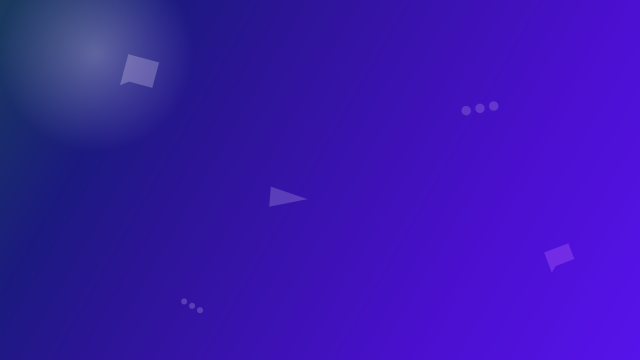
A WebGL 1 fragment shader for this background:

```glsl
precision highp float;

uniform vec2 u_resolution;

const vec3 TEAL = vec3(0.10, 0.23, 0.36);
const vec3 NAVY = vec3(0.105, 0.10, 0.50);
const vec3 INDIGO = vec3(0.165, 0.08, 0.58);
const vec3 VIOLET = vec3(0.29, 0.06, 0.81);
const vec3 ELECTRIC = vec3(0.34, 0.075, 0.92);
const vec3 PALE = vec3(0.95, 0.90, 1.0);
const vec3 ORCHID = vec3(0.66, 0.33, 0.97);

float ramp(float start, float end, float t) {
  return clamp((t - start) / (end - start), 0.0, 1.0);
}

vec3 gradient(float t) {
  vec3 color = mix(TEAL, NAVY, ramp(0.0, 0.2, t));
  color = mix(color, INDIGO, ramp(0.2, 0.333, t));
  color = mix(color, VIOLET, ramp(0.333, 0.73, t));
  return mix(color, ELECTRIC, ramp(0.73, 1.0, t));
}

// Signed distance from the line a-b, positive on its left
float edge(vec2 p, vec2 a, vec2 b) {
  vec2 along = normalize(b - a);
  return dot(p - a, vec2(-along.y, along.x));
}

float triangle(vec2 p, vec2 a, vec2 b, vec2 c) {
  return max(edge(p, a, b), max(edge(p, b, c), edge(p, c, a)));
}

// Speech bubble hanging from its upper left corner, tail at lower left
float bubble(vec2 p, vec2 corner, float angle, vec2 size, vec2 tail) {
  float c = cos(angle);
  float s = sin(angle);
  vec2 d = p - corner;
  vec2 q = vec2(dot(d, vec2(c, s)), dot(d, vec2(s, -c)));
  vec2 outside = abs(q - 0.5 * size) - 0.5 * size;
  float body = max(outside.x, outside.y);
  float slant = dot(q - vec2(tail.x, size.y), normalize(tail.yx));
  float point = max(max(-q.x, 0.5 * size.y - q.y), slant);
  return min(body, point);
}

// Row of three dots centred on the middle one
float dots(vec2 p, vec2 center, vec2 spacing, float radius) {
  float nearest = 10.0;
  for (int i = -1; i <= 1; i++) {
    nearest = min(nearest, length(p - center - float(i) * spacing) - radius);
  }
  return nearest;
}

vec3 paint(vec3 base, vec3 tint, float opacity, float dist, float pixel) {
  float coverage = clamp(0.5 - dist / pixel, 0.0, 1.0);
  return mix(base, tint, opacity * coverage);
}

void main() {
  float pixel = 1.0 / u_resolution.y;
  float aspect = u_resolution.x / u_resolution.y;
  vec2 p = gl_FragCoord.xy * pixel;

  // Diagonal backdrop
  vec2 axis = vec2(0.866, -0.5);
  float span = aspect * axis.x - axis.y;
  vec3 color = gradient(dot(p - vec2(0.0, 1.0), axis) / span);

  // Soft round glow
  float glow = 1.0 - ramp(0.0, 0.272, length(p - vec2(0.266, 0.85)));
  color = mix(color, vec3(1.0), 0.3 * glow);

  // Speech bubbles
  float largeBubble = bubble(p, vec2(0.3565, 0.8495), -0.263,
                             vec2(0.0885, 0.073), vec2(0.022, 0.016));
  float smallBubble = bubble(p, vec2(1.5116, 0.2986), 0.363,
                             vec2(0.0718, 0.0465), vec2(0.0171, 0.0127));
  color = paint(color, PALE, 0.25, largeBubble, pixel);
  color = paint(color, ORCHID, 0.4, smallBubble, pixel);

  // Pointer
  float pointer = triangle(p, vec2(0.7523, 0.4815), vec2(0.8542, 0.4468),
                           vec2(0.7477, 0.4259));
  color = paint(color, PALE, 0.2, pointer, pixel);

  // Dot rows
  float largeDots = dots(p, vec2(1.3333, 0.6991), vec2(0.0382, 0.0064), 0.013);
  float smallDots = dots(p, vec2(0.5336, 0.1505), vec2(0.022, -0.0122), 0.0083);
  color = paint(color, PALE, 0.18, largeDots, pixel);
  color = paint(color, PALE, 0.2, smallDots, pixel);

  gl_FragColor = vec4(color, 1.0);
}
```
